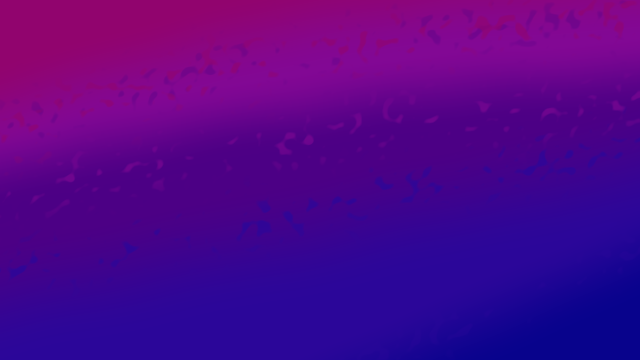
This background is drawn by a WebGL 2 fragment shader. Its source:

```glsl
#version 300 es
precision highp float;
// Soft diagonal bands of pink, magenta, violet and blue, rising to the right.
// Curved band edges blend five colours; thresholded gradient noise scatters
// clustered flakes of neighbouring colours along each edge.
uniform vec2 u_resolution;
out vec4 outColor;

vec2 hashGradient(vec2 cell) {
    vec3 q = fract(cell.xyx * vec3(0.1031, 0.1030, 0.0973));
    q += dot(q, q.yzx + 33.33);
    float angle = 6.2832 * fract((q.x + q.y) * q.z);
    return vec2(cos(angle), sin(angle));
}

float gradientNoise(vec2 p) {
    vec2 i = floor(p), f = fract(p);
    vec2 s = f * f * f * (f * (f * 6.0 - 15.0) + 10.0);
    float a = dot(hashGradient(i), f);
    float b = dot(hashGradient(i + vec2(1, 0)), f - vec2(1, 0));
    float c = dot(hashGradient(i + vec2(0, 1)), f - vec2(0, 1));
    float d = dot(hashGradient(i + vec2(1, 1)), f - vec2(1, 1));
    return mix(mix(a, b, s.x), mix(c, d, s.x), s.y);
}

// Small slanted flakes, densest where the signed offset from a band is zero
float flakes(vec2 p, float offset, float spread, float seed) {
    vec2 slanted = mat2(0.8, -0.6, 0.6, 0.8) * p * vec2(1.0, 1.0);
    float grain = gradientNoise(slanted * vec2(27.0, 35.0) + seed);
    float cluster = gradientNoise(p * 6.0 + seed * 1.7);
    float band = exp(-offset * offset / (spread * spread));
    return band * smoothstep(0.16, 0.42, grain + 0.4 * cluster - 0.2 * (1.0 - band));
}

// Blend that rises from zero to one across a soft edge
float above(float y, float edge, float softness) {
    return smoothstep(edge - softness, edge + softness, y);
}

void main() {
    vec2 uv = gl_FragCoord.xy / u_resolution;
    vec2 p = gl_FragCoord.xy / u_resolution.y;
    float x = uv.x;
    float y = uv.y + 0.02 * gradientNoise(p * 3.0 + 5.0);

    vec3 pink = vec3(0.57, 0.015, 0.43);
    vec3 magenta = vec3(0.51, 0.03, 0.58);
    vec3 violet = vec3(0.30, 0.00, 0.52);
    vec3 indigo = vec3(0.17, 0.025, 0.60);
    vec3 deepBlue = vec3(0.03, 0.01, 0.55);

    // Heights of the band edges across the canvas
    float pinkEdge = 0.70 + 0.62 * x - 0.30 * x * x;
    float magentaEdge = 0.52 + 0.42 * x - 0.17 * x * x;
    float violetEdge = 0.17 + 0.38 * x;
    float deepEdge = 0.29 - 0.75 * (1.0 - x);

    // Smooth bands from the bottom up
    vec3 color = mix(deepBlue, indigo, above(y, deepEdge, 0.14));
    color = mix(color, violet, above(y, violetEdge, 0.18));
    color = mix(color, magenta, above(y, magentaEdge + 0.02, 0.11));
    color = mix(color, pink, above(y, pinkEdge, 0.13));

    // Flakes scattered along the edges
    color = mix(color, indigo, 0.35 * flakes(p, y - deepEdge - 0.02, 0.07, 11.3));
    color = mix(color, indigo, 0.80 * flakes(p, y - violetEdge - 0.06, 0.08, 23.7));
    color = mix(color, magenta, 0.60 * flakes(p, y - magentaEdge + 0.06, 0.075, 37.1));
    color = mix(color, violet, 0.35 * flakes(p, y - pinkEdge + 0.07, 0.08, 51.9));
    color = mix(color, pink, 0.65 * flakes(p, y - pinkEdge + 0.07, 0.09, 68.4));

    outColor = vec4(color, 1.0);
}
```
